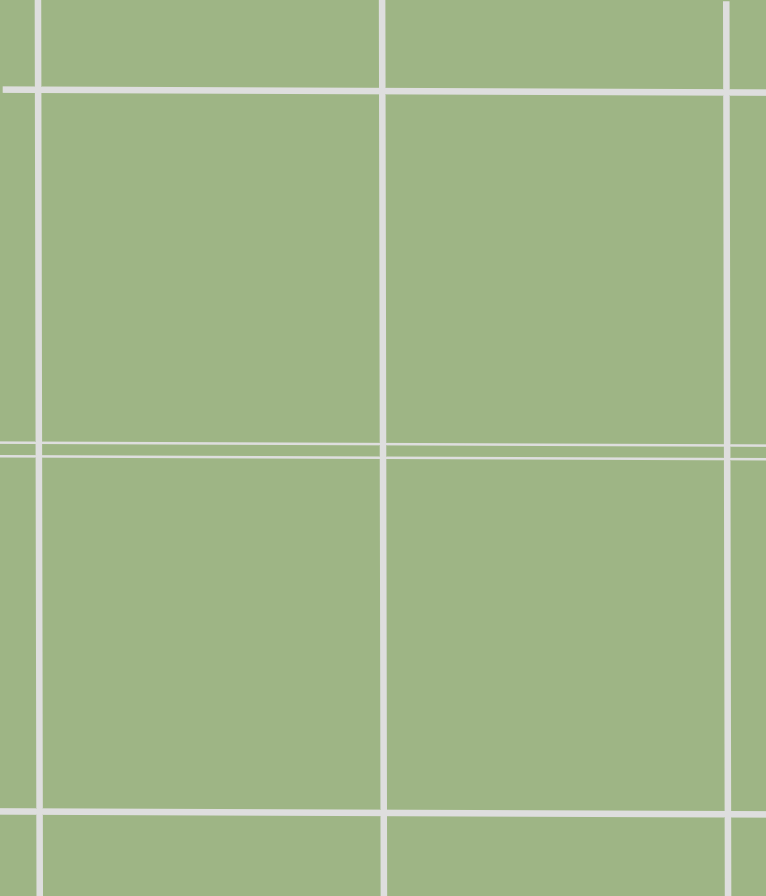
Write a Shadertoy shader that draws this pattern.

```glsl
// Green field ruled by three pale uprights, two thick bars and a thin central pair.
#define FIELD_COLOR vec3(0.620, 0.710, 0.520)
#define LINE_COLOR vec3(0.870, 0.870, 0.870)
#define COLUMN_STEP 0.3841
#define BAR_REACH 0.4028
#define BAR_CENTER 0.4972
#define PAIR_CENTER 0.4984
#define PAIR_REACH 0.0076
#define THICK_WIDTH 0.0073
#define THIN_WIDTH 0.0028
#define COLUMN_TILT 0.0020
#define BAR_TILT 0.0039
#define END_GAP vec2(0.0030, 0.0014)

// Coverage of a band, smoothed over one pixel
float band(float offset, float width, float pixel) {
    return clamp((0.5 * width - abs(offset)) / pixel + 0.5, 0.0, 1.0);
}

// Coverage on the positive side of an edge
float past(float offset, float pixel) {
    return clamp(offset / pixel + 0.5, 0.0, 1.0);
}

void mainImage(out vec4 fragColor, in vec2 fragCoord) {
    float pixel = 1.0 / iResolution.y;
    vec2 p = fragCoord * pixel;
    float middle = 0.5 * iResolution.x * pixel;

    // Slightly tilted axes
    float across = p.x - middle + COLUMN_TILT * (p.y - 0.5);
    float up = p.y + BAR_TILT * p.x;

    // Repeated uprights; the right one stops just short of the top
    float column = clamp(round(across / COLUMN_STEP), -1.0, 1.0);
    float upright = band(across - column * COLUMN_STEP, THICK_WIDTH, pixel);
    if (column > 0.5) upright *= past(1.0 - END_GAP.y - p.y, pixel);

    // Mirrored bars; the upper one starts just inside the left edge
    float barSide = up - BAR_CENTER;
    float bar = band(abs(barSide) - BAR_REACH, THICK_WIDTH, pixel);
    if (barSide > 0.0) bar *= past(p.x - END_GAP.x, pixel);

    // Thin central pair
    float pair = band(abs(up - PAIR_CENTER) - PAIR_REACH, THIN_WIDTH, pixel);

    float ink = max(upright, max(bar, pair));
    fragColor = vec4(mix(FIELD_COLOR, LINE_COLOR, ink), 1.0);
}
```
